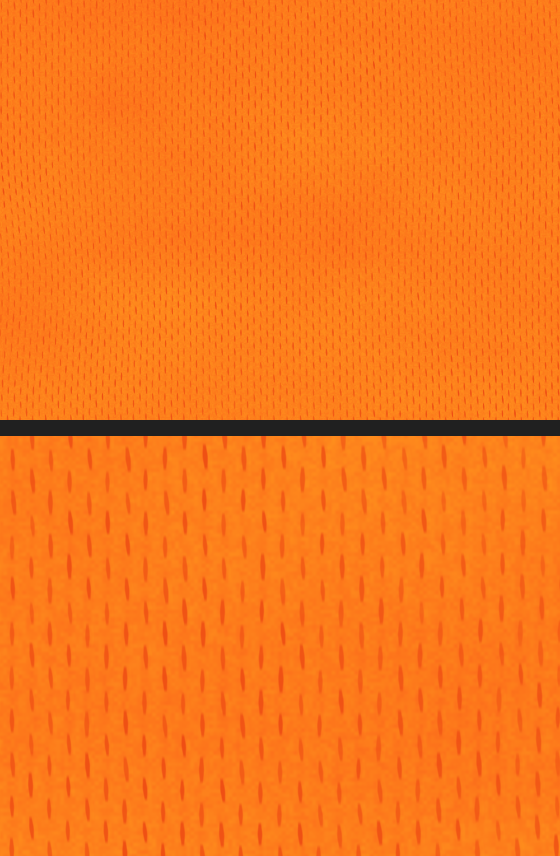
Top, the full canvas; bottom, a detail of the centre.
Reproduce this texture procedurally as a WebGL 1 fragment shader.

```glsl
precision highp float;
// Orange sports mesh: 88 columns of short, dark red slits, 30 per column,
// staggered by half a period in every other column. Slow noise bends the
// knit and shades soft folds; fine noise gives the fuzzy yarn grain.

uniform vec2 u_resolution;

const vec2 REPEATS = vec2(88.0, 30.0);
const vec3 FOLD_SHADE = vec3(0.99, 0.445, 0.105);
const vec3 FOLD_LIGHT = vec3(0.995, 0.535, 0.11);
const vec3 SLIT_RED = vec3(0.93, 0.29, 0.075);

float hash(vec2 p) {
  vec3 q = fract(vec3(p.xyx) * 0.1031);
  q += dot(q, q.yzx + 33.33);
  return fract((q.x + q.y) * q.z);
}

float valueNoise(vec2 p) {
  vec2 cell = floor(p);
  vec2 f = fract(p);
  f = f * f * (3.0 - 2.0 * f);
  float low = mix(hash(cell), hash(cell + vec2(1.0, 0.0)), f.x);
  float high = mix(hash(cell + vec2(0.0, 1.0)), hash(cell + 1.0), f.x);
  return mix(low, high, f.y);
}

float fractalNoise(vec2 p) {
  float sum = 0.0;
  float weight = 0.533;
  for (int i = 0; i < 4; i++) {
    sum += weight * valueNoise(p);
    p = p * 2.03 + 17.3;
    weight *= 0.5;
  }
  return sum;
}

// Bends canvas coordinates into knit coordinates, one unit per repeat.
vec2 knitCoords(vec2 uv) {
  vec2 bend = vec2(valueNoise(uv * vec2(2.5, 3.0) + 4.0),
                   valueNoise(uv * vec2(4.0, 3.0) + 21.0)) - 0.5;
  return uv * REPEATS + bend * vec2(1.8, 1.2);
}

// Coverage of a slanted, tapered slit; blur is one pixel in knit units.
float slit(vec2 p, vec2 halfSize, float slant, vec2 blur) {
  p.x += slant * p.y;
  float taper = 1.0 - 0.4 * smoothstep(0.0, halfSize.y, abs(p.y));
  float edge = 0.5 * blur.x + 0.025;
  float side = smoothstep(-edge, edge, halfSize.x * taper - abs(p.x));
  float tipEdge = 0.5 * blur.y + 0.05;
  float tip = smoothstep(-tipEdge, tipEdge, halfSize.y - abs(p.y));
  return side * tip;
}

void main() {
  vec2 uv = gl_FragCoord.xy / u_resolution;
  vec2 canvas = gl_FragCoord.xy / u_resolution.y;
  vec2 blur = REPEATS / u_resolution;

  // Staggered cells
  vec2 knit = knitCoords(uv);
  float column = floor(knit.x);
  knit.y += 0.5 * mod(column, 2.0);
  vec2 cell = vec2(column, floor(knit.y));
  vec2 local = fract(knit) - 0.5;

  // Small differences from slit to slit
  float shift = hash(cell + 11.0) - 0.5;
  float size = hash(cell + 53.0);
  float tone = hash(cell + 97.0);
  vec2 center = vec2(0.10, 0.08) * vec2(shift, tone - 0.5);
  vec2 halfSize = vec2(0.105 + 0.025 * size, 0.23 + 0.06 * size);
  float slant = 0.12 + 0.25 * shift;

  // Broad folds, stretched sideways
  float folds = fractalNoise(canvas * vec2(2.6, 4.2) + 7.0);
  float light = 0.55 + 1.1 * (folds - 0.5);

  // Yarn grain and the shallow ribs between columns
  float grain = valueNoise(canvas * 330.0) - 0.5;
  grain += 0.5 * (valueNoise(canvas * vec2(150.0, 190.0) + 40.0) - 0.5);
  float rib = smoothstep(0.05, 0.45, abs(local.x)) - 0.5;
  light += 0.55 * grain + 0.16 * rib;
  vec3 color = mix(FOLD_SHADE, FOLD_LIGHT, clamp(light, -0.4, 1.4));

  // Lit lip on the right of each slit, then the slit itself
  float lip = slit(local - center - vec2(0.23, 0.0), halfSize, slant, blur);
  color.g += 0.018 * lip;
  float depth = 0.45 + 0.3 * tone
              + 0.45 * (valueNoise(canvas * 3.5 + 31.0) - 0.4);
  float mark = slit(local - center, halfSize, slant, blur);
  color = mix(color, SLIT_RED, mark * clamp(depth, 0.25, 0.95));

  gl_FragColor = vec4(clamp(color, 0.0, 1.0), 1.0);
}
```
